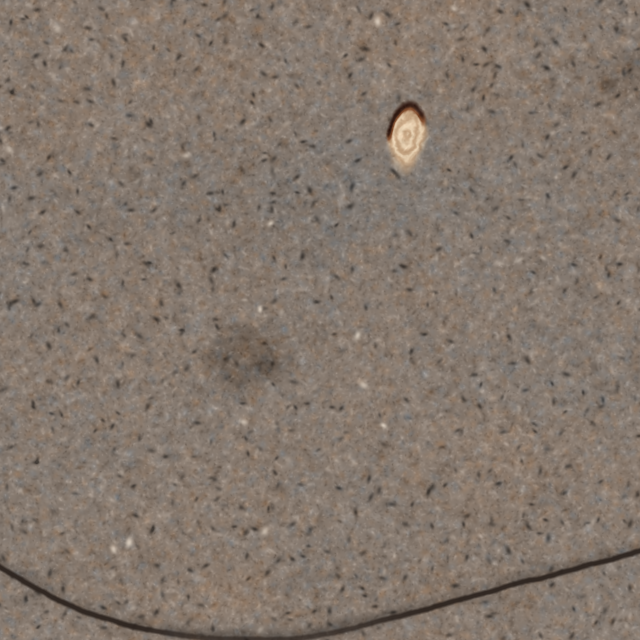
This texture is drawn by a WebGL 2 fragment shader. Its source:

```glsl
#version 300 es
precision highp float;
uniform vec2 u_resolution;
out vec4 fragColor;

vec3 hash3(vec2 p) {
  vec3 q = fract(p.xyx * vec3(0.1031, 0.1030, 0.0973));
  q += dot(q, q.yxz + 33.33);
  return fract((q.xxy + q.yzz) * q.zyx);
}

mat2 rotation(float a) {
  return mat2(cos(a), sin(a), -sin(a), cos(a));
}

// Cellular scatter of soft, randomly turned grains: x = signed sum, y = coverage
vec2 grains(vec2 p, float density, vec2 size, float share, float seed) {
  p *= density;
  vec2 cell = floor(p), total = vec2(0.0);
  for (int j = -1; j <= 1; j++) {
    for (int i = -1; i <= 1; i++) {
      vec2 id = cell + vec2(i, j);
      vec3 place = hash3(id + seed);
      vec3 kind = hash3(id + seed + 57.3);
      if (kind.x > share) continue;
      vec2 q = rotation(place.z * 6.283) * (p - id - place.xy);
      q /= size * (0.75 + 0.5 * kind.z);
      float g = exp(-dot(q, q));
      total += g * vec2(2.0 * kind.y - 1.0, 0.5 + 0.5 * kind.y);
    }
  }
  return total;
}

float blob(vec2 p, vec2 centre, vec2 radius) {
  vec2 q = (p - centre) / radius;
  return exp(-dot(q, q));
}

// Layered sines, roughly -1 to 1
float waves(vec2 p) {
  float sum = 0.0, amp = 0.5;
  for (int i = 0; i < 4; i++) {
    sum += amp * sin(p.x + 1.7 * sin(p.y * 0.8 + float(i))) * cos(p.y + 1.3 * sin(p.x * 0.7));
    p = rotation(0.9) * p * 1.9 + 2.3;
    amp *= 0.6;
  }
  return sum;
}

float crackHeight(float x) {
  float left = 0.113 * pow(max(0.0, 1.0 - x / 0.38), 2.2);
  float t = x - 0.49;
  return 0.001 + left + 0.135 * (t + sqrt(t * t + 0.0008)) + 0.0012 * sin(x * 41.0) * sin(x * 17.0);
}

void main() {
  vec2 p = gl_FragCoord.xy / u_resolution;

  // Broad rust and slate tints
  float warm = 0.45 * waves(p * 8.0 + 1.0);
  warm += 0.7 * blob(p, vec2(0.64, 0.98), vec2(0.14, 0.08)) + 0.5 * blob(p, vec2(0.10, 0.83), vec2(0.22, 0.13));
  warm += 0.8 * blob(p, vec2(0.80, 0.28), vec2(0.14, 0.08)) + 0.6 * blob(p, vec2(0.37, 0.07), vec2(0.06, 0.04));
  warm -= 0.6 * blob(p, vec2(0.50, 0.69), vec2(0.40, 0.07));
  vec3 color = vec3(0.523, 0.474, 0.433) + warm * vec3(0.025, 0.002, -0.016);
  color += 0.010 * waves(p * 19.0 + 4.0);
  color -= 0.018 * blob(p, vec2(0.42, 0.68), vec2(0.30, 0.08));

  // Mineral grain in three sizes, with slight hue shifts
  float grit = 0.050 * grains(p, 58.0, vec2(0.50, 0.28), 1.0, 3.0).x;
  grit += 0.070 * grains(p, 105.0, vec2(0.50, 0.26), 1.0, 19.0).x;
  grit += 0.055 * grains(p, 190.0, vec2(0.45, 0.30), 1.0, 41.0).x;
  color += grit;
  color += vec3(0.030, -0.002, -0.030) * grains(p, 72.0, vec2(0.45, 0.35), 1.0, 83.0).x;

  // Soft stains
  vec2 ragged = p + 0.010 * vec2(waves(p * 45.0), waves(p * 45.0 + 9.0));
  float stain = 1.0 - smoothstep(0.5, 1.15, length((ragged - vec2(0.385, 0.442)) / vec2(0.070, 0.062)));
  stain = 0.65 * stain + 0.45 * blob(ragged, vec2(0.425, 0.425), vec2(0.025, 0.020));
  stain += 1.1 * blob(ragged, vec2(0.947, 0.867), vec2(0.014));
  stain += 0.8 * blob(ragged, vec2(0.210, 0.720), vec2(0.012));
  stain += 0.5 * blob(ragged, vec2(0.990, 0.880), vec2(0.035, 0.050));
  color -= stain * vec3(0.115, 0.120, 0.125);

  // Dark pits, pale flecks and a few bright chips
  color *= 1.0 - 0.50 * min(1.0, grains(p, 52.0, vec2(0.30, 0.16), 0.20, 131.0).y);
  float fleck = 0.32 * grains(p, 48.0, vec2(0.26, 0.14), 0.13, 167.0).y;
  fleck += 0.95 * grains(p, 16.0, vec2(0.11, 0.075), 0.055, 211.0).y;
  color = mix(color, vec3(0.86, 0.81, 0.75), min(fleck, 0.9));

  // Curved crack with a worn upper shoulder
  float slope = (crackHeight(p.x + 0.004) - crackHeight(p.x - 0.004)) / 0.008;
  float offset = (p.y - crackHeight(p.x)) / sqrt(1.0 + slope * slope);
  offset += 0.0012 * waves(p * 70.0);
  float worn = smoothstep(0.20, 0.32, p.x) * (1.0 - smoothstep(0.50, 0.68, p.x));
  float shoulder = exp(-pow((offset - 0.004) / 0.011, 2.0));
  color *= 1.0 - (0.16 + 0.12 * worn) * shoulder;
  float crack = 1.0 - smoothstep(0.0015, 0.0065, abs(offset));
  color = mix(color, vec3(0.17, 0.135, 0.115), crack * (0.93 - 0.30 * worn));

  // Oval chip: cream core, tan streaks, burnt rim on the upper left
  vec2 q = rotation(0.10) * (p - vec2(0.636, 0.789));
  q += 0.0025 * vec2(waves(p * 60.0 + 2.0), waves(p * 60.0 + 7.0));
  float oval = length(q / vec2(0.030 + 0.10 * min(q.y, 0.0), 0.053));
  float lit = dot(normalize(q + 1e-5), vec2(-0.50, 0.866));
  float softness = mix(0.28, 0.10, smoothstep(-0.6, 0.4, lit));
  float chip = 1.0 - smoothstep(1.0 - softness, 1.0 + softness, oval);
  float streak = 0.5 + 0.5 * sin(oval * 15.0 + 3.0 * waves(q * 70.0));
  vec3 chipColor = mix(vec3(0.90, 0.81, 0.69), vec3(0.69, 0.54, 0.40), 0.65 * streak);
  float rim = smoothstep(0.62, 0.92, oval) * smoothstep(-0.15, 0.65, lit);
  chipColor = mix(chipColor, vec3(0.50, 0.30, 0.18), smoothstep(0.0, 0.5, rim));
  chipColor = mix(chipColor, vec3(0.20, 0.11, 0.08), smoothstep(0.45, 1.0, rim));
  color = mix(color, chipColor + 0.6 * grit, chip);

  fragColor = vec4(clamp(color, 0.0, 1.0), 1.0);
}
```
